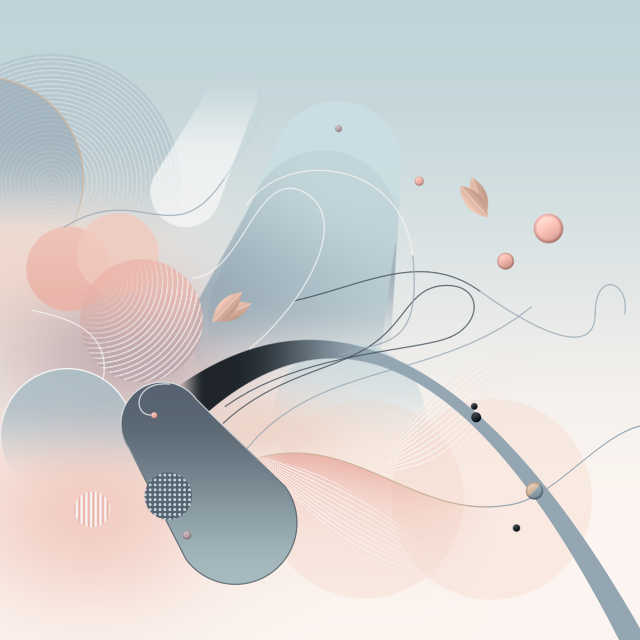
Write a three.js fragment shader that draws this background.

```glsl
// Soft abstract composition: misty gradient, petals and discs, a slate pebble,
// flowing lines, thread veils, beads and leaves.
// Painted back to front from distance functions and Bezier strokes.
varying vec2 vUv;
const vec3 PEARL = vec3(.97), CREAM = vec3(.985, .958, .94);
const vec3 MIST = vec3(.75, .83, .85), STEEL = vec3(.58, .65, .7);
const vec3 SLATE = vec3(.24, .29, .34), MAUVE = vec3(.73, .65, .67);
const vec3 PEACH = vec3(.96, .85, .8), CORAL = vec3(.92, .7, .66);
const vec3 GOLD = vec3(.8, .7, .6);
vec2 p, pen, aim;
vec3 col;

float inside(float d) { return 1. - smoothstep(-.0015, .0015, d); }
float rim(float d) { return 1. - smoothstep(0., .002, abs(d)); }
float rise(float y) { return smoothstep(y, y + .15, p.y); }
float disc(float x, float y, float r) { return length(p - vec2(x, y)) - r; }
void paint(vec3 c, float a) { col = mix(col, c, a); }
void glow(float x, float y, float w, float h, vec3 tint) {
  vec2 q = (p - vec2(x, y)) / vec2(w, h);
  paint(tint, .85 * exp(-dot(q, q)));
}
// Capsule from a to b, each given as centre and radius
float pebble(vec3 a, vec3 b) {
  vec2 e = b.xy - a.xy;
  vec3 c = mix(a, b, clamp(dot(p - a.xy, e) / dot(e, e), 0., 1.));
  return disc(c.x, c.y, c.z);
}
// Cubic Bezier continuing smoothly from the pen: handle, end
void flow(float hx, float hy, float x, float y, vec3 ink) {
  float d = 1.;
  vec2 last = pen, h = vec2(hx, hy), end = vec2(x, y);
  for (int i = 1; i <= 20; i++) {
    float t = float(i) / 20.;
    vec2 m = mix(aim, h, t);
    vec2 next = mix(mix(mix(pen, aim, t), m, t), mix(m, mix(h, end, t), t), t);
    d = min(d, pebble(vec3(last, 0.), vec3(next, 0.)));
    last = next;
  }
  paint(ink, .75 * rim(d));
  pen = end;
  aim = end + end - h;
}
void start(float x, float y, float hx, float hy) { pen = vec2(x, y); aim = vec2(hx, hy); }
// Tapered ribbon of fine threads
void veil(float x, float y, float w, float h, float width) {
  float t = clamp((p.x - x) / w, 0., 1.);
  float v = (p.y - y - h * t) / (width * sin(3.14 * t) + .002);
  float mask = (1. - smoothstep(.95, 1., abs(v))) * smoothstep(0., .1, t) * (1. - t);
  paint(PEACH, .4 * mask);
  paint(PEARL, mask * smoothstep(.1, .9, cos(v * 34. + 5. * sin(t * 5.))));
}
void bead(float x, float y, float r, vec3 tint) {
  vec2 q = (p - vec2(x, y)) / r;
  float shade = .15 * dot(q, vec2(-.5, .8)) - .2 * smoothstep(.7, 1., length(q));
  paint(tint + shade, inside(disc(x, y, r)));
}
// Two overlapping leaf blades
void leaves(float x, float y, float angle) {
  for (int i = 0; i < 2; i++) {
    float a = angle + .4 * float(i), c = cos(a), s = sin(a);
    vec2 q = mat2(c, -s, s, c) * (p - vec2(x, y)) - vec2(0., .01 * float(i));
    float d = inside(abs(q.y) - .013 + 12. * q.x * q.x);
    paint(mix(GOLD, CORAL, .5) + 8. * q.y, d);
    paint(PEACH, .6 * d * rim(q.y));
  }
}
void main() {
  p = vUv;
  // Mist, hazes and left discs
  col = mix(CREAM, MIST, smoothstep(.2, 1., p.y));
  glow(.03, .58, .22, .15, PEACH);
  glow(.2, .44, .19, .11, MAUVE);
  glow(.14, .2, .2, .15, mix(CORAL, PEACH, .5));
  float d = disc(.08, .714, .202), fade = inside(d) * rise(.62);
  paint(mix(MIST, STEEL, .35), .7 * fade);
  paint(PEARL, .35 * fade * smoothstep(.2, 1., sin(d * 900.)));
  d = disc(-.03, .72, .16);
  paint(STEEL, .6 * inside(d) * rise(.64));
  paint(GOLD, rim(d) * rise(.6));
  // Pale and blue petals
  d = pebble(vec3(.29, .7, .055), vec3(.366, .855, .037));
  paint(PEARL, .75 * inside(d) * (1. - rise(.74)));
  d = pebble(vec3(.527, .74, .102), vec3(.47, .505, .145));
  paint(mix(STEEL, MIST + .04, rise(.56)), .85 * inside(d) * rise(.44));
  d = pebble(vec3(.505, .648, .117), vec3(.45, .48, .15));
  paint(mix(STEEL, MIST, smoothstep(.8, 1.25, p.x + p.y)), .85 * inside(d) * rise(.4));
  // Coral lobes
  paint(mix(CORAL, PEACH, .4 * rise(.52)), .9 * inside(disc(.107, .58, .066)));
  paint(mix(CORAL, PEACH, .6), .8 * inside(disc(.184, .603, .064)));
  d = inside(disc(.221, .499, .096));
  paint(mix(MAUVE, CORAL, rise(.42)), .75 * d);
  paint(PEARL, .6 * d * smoothstep(-.4, -.25, p.x - p.y) * smoothstep(.1, .9, sin(disc(.15, .56, 0.) * 800.)));
  // Warm discs, coral wave and veils
  paint(PEACH, .4 * inside(disc(.768, .22, .157)));
  paint(PEACH, .4 * inside(disc(.57, .22, .155)));
  paint(MIST, .6 * inside(disc(.545, .345, .12)) * rise(.29));
  glow(.41, .33, .12, .055, PEACH - .03);
  d = p.y - .25 - .042 * cos((p.x - .46) * 10.5) - .05 * smoothstep(.8, 1., p.x);
  fade = smoothstep(.36, .46, p.x);
  paint(CORAL, inside(d) * exp(min(d, 0.) * 18.) * fade * (1. - smoothstep(.5, .8, p.x)));
  veil(.39, .29, .35, -.22, .042);
  veil(.58, .26, .26, .19, .055);
  paint(mix(GOLD, STEEL, smoothstep(.7, .8, p.x)), fade * rim(d));
  // Dark ribbon
  vec2 bend = p.x - vec2(.485, .52);
  bend *= bend;
  d = max(p.y - .469 + 1.7 * bend.x, .44 - 2.2 * bend.y - p.y);
  paint(mix(SLATE * .5, STEEL, smoothstep(.36, .58, p.x)), inside(d) * smoothstep(.27, .32, p.x));
  // Flowing lines
  start(.349, .339, .43, .414); flow(.521, .421, .579, .46, SLATE);
  flow(.64, .553, .697, .554, SLATE); flow(.755, .495, .703, .473, SLATE);
  flow(.47, .45, .352, .365, SLATE);
  start(.46, .53, .57, .555); flow(.66, .61, .75, .545, SLATE);
  flow(.93, .44, .93, .51, STEEL); flow(.985, .56, .976, .51, STEEL);
  start(.384, .297, .5, .44); flow(.68, .4, .83, .52, STEEL);
  start(.39, .455, .48, .53); flow(.55, .66, .475, .7, PEARL); flow(.38, .57, .3, .565, PEARL);
  start(.385, .68, .45, .77); flow(.63, .75, .645, .6, CREAM); flow(.6, .47, .53, .445, STEEL);
  start(.1, .645, .22, .72); flow(.27, .6, .35, .72, STEEL); flow(.41, .83, .402, .86, MIST);
  start(.05, .515, .13, .5); flow(.175, .47, .16, .4, PEARL);
  // Lower petal and slate pebble
  d = pebble(vec3(.105, .32, .104), vec3(.16, .2, .1));
  paint(mix(STEEL, MIST, .5), .85 * inside(d) * rise(.24));
  paint(PEARL, rim(d) * rise(.24));
  d = pebble(vec3(.254, .338, .065), vec3(.368, .183, .096));
  paint(mix(MIST - .1, SLATE + .1, smoothstep(.08, .38, p.y)), inside(d));
  paint(mix(SLATE, PEARL, rise(.22)), .7 * rim(d));
  start(.265, .4, .205, .405); flow(.207, .345, .241, .352, PEARL);
  // Patterned discs, leaves and beads
  paint(mix(MIST, SLATE + .1, smoothstep(.2, .4, length(fract(p * 130.) - .5))), inside(disc(.263, .225, .037)));
  paint(mix(CORAL, PEARL, .5 + .5 * sin(p.x * 850.)), inside(disc(.144, .204, .028)));
  leaves(.748, .692, 1.9); leaves(.362, .513, .4);
  bead(.857, .643, .023, CORAL + .06); bead(.79, .592, .013, CORAL);
  bead(.655, .717, .007, CORAL); bead(.529, .799, .005, MAUVE);
  bead(.741, .365, .005, SLATE * .6); bead(.744, .348, .0075, SLATE * .6);
  bead(.807, .175, .0055, SLATE * .6); bead(.292, .164, .0065, MAUVE);
  bead(.835, .233, .0135, mix(GOLD, STEEL, inside(p.y - p.x + .602)));
  bead(.241, .351, .005, CORAL);
  gl_FragColor = vec4(col, 1.);
}
```
